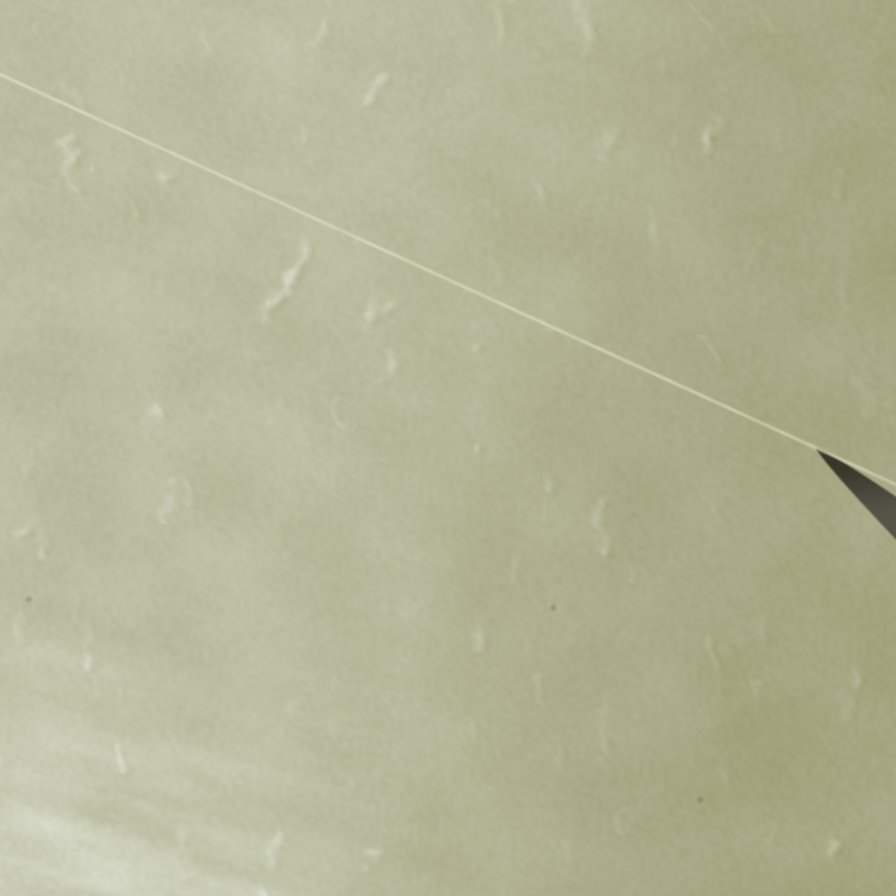
Reproduce this texture procedurally as a WebGL 1 fragment shader.

```glsl
precision highp float;

uniform vec2 u_resolution;

#define SHADE_TONE vec3(0.645, 0.645, 0.502)
#define LIGHT_TONE vec3(0.790, 0.800, 0.710)
#define THREAD_COLOR vec3(0.840, 0.850, 0.730)
#define BLADE_COLOR vec3(0.215, 0.210, 0.165)
#define THREAD_START vec2(0.0, 0.917)
#define BLADE_TIP vec2(0.911, 0.500)
#define THREAD_RADIUS 0.0017
#define EDGE_SOFTNESS 0.0021
#define GRAIN_SCALE 145.0
#define GRAIN_AMOUNT 0.16
#define MOTTLE_AMOUNT 0.34
#define FLECK_AMOUNT 0.48

vec2 hash2(vec2 p) {
  vec3 q = fract(p.xyx * vec3(0.1031, 0.1030, 0.0973));
  q += dot(q, q.yzx + 33.33);
  return fract((q.xx + q.yz) * q.zy);
}

float cornerSlope(vec2 cell, vec2 offset) {
  return dot(hash2(cell) * 2.0 - 1.0, offset);
}

float gradientNoise(vec2 p) {
  vec2 i = floor(p), f = fract(p);
  vec2 u = f * f * f * (f * (f * 6.0 - 15.0) + 10.0);
  vec2 e = vec2(1.0, 0.0);
  return mix(
    mix(cornerSlope(i, f), cornerSlope(i + e, f - e), u.x),
    mix(cornerSlope(i + e.yx, f - e.yx), cornerSlope(i + 1.0, f - 1.0), u.x),
    u.y);
}

float fbm(vec2 p) {
  float sum = 0.0, amplitude = 0.6;
  for (int k = 0; k < 4; k++) {
    sum += amplitude * gradientNoise(p);
    p = mat2(1.6, 1.2, -1.2, 1.6) * p + 7.3;
    amplitude *= 0.5;
  }
  return sum;
}

vec2 rotate(vec2 p, float angle) {
  float c = cos(angle), s = sin(angle);
  return vec2(c * p.x + s * p.y, c * p.y - s * p.x);
}

// Soft ridge around a segment that lies along the x axis
float ridge(vec2 p, float halfLength, float radius) {
  float d = length(vec2(max(abs(p.x) - halfLength, 0.0), p.y));
  return 1.0 - smoothstep(0.0, radius, d);
}

// Ragged raised flecks, one per cell, mostly leaning up to the right
float fleckLayer(vec2 p, float seed) {
  vec2 home = floor(p);
  float height = 0.0;
  for (int j = -1; j <= 1; j++) {
    for (int i = -1; i <= 1; i++) {
      vec2 cell = home + vec2(float(i), float(j));
      vec2 place = hash2(cell + seed), kind = hash2(cell + seed + 51.2);
      vec2 q = rotate(p - cell - 0.15 - 0.7 * place, 1.1 + 1.5 * (kind.x - 0.5));
      float strength = smoothstep(0.35, 1.0, kind.y);
      height = max(height, strength * ridge(q, 0.22 * kind.x, 0.1));
    }
  }
  return height;
}

float flecks(vec2 uv) {
  vec2 warp = vec2(fbm(uv * 30.0), fbm(uv * 30.0 + 19.0));
  vec2 p = uv + 0.028 * warp;
  float height = 0.9 * fleckLayer(p * 8.0, 3.7);
  height = max(height, 0.55 * fleckLayer(rotate(p, 0.4) * 13.0, 29.0));
  height = max(height, 1.2 * ridge(rotate(p - vec2(0.323, 0.690), 1.05), 0.045, 0.014));
  return height * clamp(0.7 + 1.6 * gradientNoise(uv * 48.0), 0.0, 1.3);
}

// Sparse small dark specks
float specks(vec2 uv) {
  vec2 p = uv * 7.0, cell = floor(p);
  vec2 place = 0.2 + 0.6 * hash2(cell + 83.0);
  float present = step(0.9, hash2(cell + 17.0).x);
  return present * (1.0 - smoothstep(0.0, 0.04, length(fract(p) - place)));
}

void main() {
  vec2 uv = gl_FragCoord.xy / u_resolution;
  float soft = max(EDGE_SOFTNESS, 1.0 / u_resolution.y);

  // Broad light: shade to the right, streaked glow in the lower left
  float drift = fbm(rotate(uv, 0.5) * 2.6 + 1.7);
  float shade = smoothstep(0.1, 0.9, uv.x - 0.25 * uv.y + 0.14 * drift);
  float streak = fbm(rotate(uv, -0.3) * vec2(4.0, 20.0));
  float glow = exp(-dot(uv * uv, vec2(8.0, 24.0)));
  float tone = mix(0.61, 0.01, shade) + glow * (0.5 + 1.0 * streak);

  // Paper surface
  tone += MOTTLE_AMOUNT * (fbm(rotate(uv, 0.9) * 8.0 + 4.0) + 0.5 * streak * (1.0 - shade));
  vec2 grainPos = rotate(uv, 0.6) * vec2(1.0, 0.75) * GRAIN_SCALE;
  tone += GRAIN_AMOUNT * (gradientNoise(grainPos) + 0.5 * gradientNoise(grainPos * 0.5 + 9.0));
  tone += FLECK_AMOUNT * (flecks(uv) - 0.3 * flecks(uv + vec2(-0.008, 0.004)));
  vec3 color = mix(SHADE_TONE, LIGHT_TONE, tone);
  color *= 1.0 - 0.16 * specks(uv);

  // Dark tapered blade at the right edge
  vec2 blade = rotate(uv - BLADE_TIP, -0.707);
  float halfWidth = 0.081 * pow(max(blade.x, 0.0001), 0.7);
  float inside = 1.0 - smoothstep(-soft, soft, abs(blade.y) - halfWidth);
  inside *= smoothstep(-soft, soft, blade.x);
  float sheen = smoothstep(0.02, 0.12, blade.x - blade.y);
  color = mix(color, BLADE_COLOR + 0.12 * sheen, inside);

  // Thin pale thread
  vec2 along = normalize(BLADE_TIP - THREAD_START), rel = uv - THREAD_START;
  float away = abs(along.x * rel.y - along.y * rel.x);
  float thread = 1.0 - smoothstep(THREAD_RADIUS - soft, THREAD_RADIUS + soft, away);
  thread *= mix(0.9, 0.65, uv.x) + 0.3 * gradientNoise(uv * 30.0);
  color = mix(color, THREAD_COLOR, clamp(thread, 0.0, 1.0));

  gl_FragColor = vec4(clamp(color, 0.0, 1.0), 1.0);
}
```
